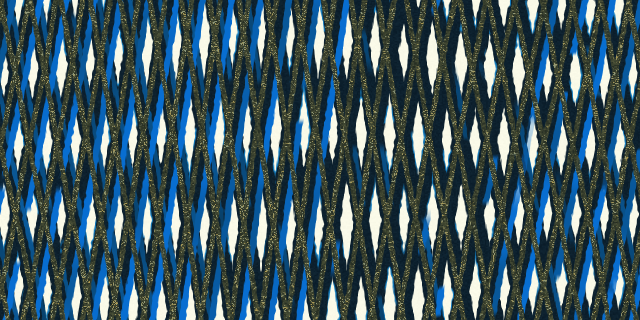
This pattern is drawn by a WebGL 2 fragment shader. Its source:

```glsl
#version 300 es
precision highp float;
// Hand-inked lattice: two slanted line families leave about 22 columns of cream
// lozenges in staggered rows on navy. Broken blue brush strokes follow the slants,
// and thin glittering gold lines cross on top.
uniform vec2 u_resolution;
out vec4 outColor;

float hash(vec2 p) {
  return fract(sin(dot(p, vec2(127.1, 311.7))) * 43758.5453);
}

float noise(vec2 p) {
  vec2 i = floor(p), f = fract(p);
  f = f * f * (3.0 - 2.0 * f);
  return mix(mix(hash(i), hash(i + vec2(1, 0)), f.x),
             mix(hash(i + vec2(0, 1)), hash(i + vec2(1, 1)), f.x), f.y);
}

// Coverage of a shape from its signed distance in lattice units
float cover(float d) {
  return clamp(0.5 - d * u_resolution.y / 13.0, 0.0, 1.0);
}

// One wavering line per unit of c, centred at fract(c) = 0.5
float stroke(float c, float along, float seed, float halfWidth, float rough) {
  float wobble = 0.12 * (noise(vec2(floor(c) * 3.7 + seed, along * 1.5)) - 0.5);
  return cover(abs(fract(c) - 0.5 + wobble) - halfWidth + rough);
}

// Where a brush stroke has paint, broken along its length
float painted(float id, float along, float seed, float density) {
  float n = noise(vec2(id * 5.3 + seed, along * 2.6 + seed));
  return smoothstep(-0.04, 0.04, density - n);
}

void main() {
  vec2 p = gl_FragCoord.xy / u_resolution.y;

  // Lattice coordinates, with rows that sag gently across the width
  float sag = 0.17 * (p.y - 0.43) * cos(3.14159 * (p.x - 0.83));
  float across = p.x * 11.195 + 0.37;
  float along = (p.y - 0.823 - sag) / 0.505;
  float rise = across - along;
  float fall = across + along;
  float rough = 0.06 * (noise(p * vec2(130.0, 70.0)) - 0.5);
  float grain = noise(p * 230.0);

  // Navy ground with paper grain
  vec3 color = vec3(0.035, 0.105, 0.155) + vec3(0.03, 0.045, 0.05) * grain;

  // Cream lozenges, each a little different, with a torn cyan fringe
  vec2 cell = floor(vec2(rise, fall));
  vec2 q = abs(fract(vec2(rise, fall)) - 0.5);
  float size = 0.205 + 0.06 * (hash(cell) - 0.5);
  float lozenge = max(q.x, q.y) - size + rough;
  float fringe = smoothstep(0.58, 0.72, noise(p * vec2(24.0, 14.0) + 8.0));
  color = mix(color, vec3(0.08, 0.48, 0.73), cover(lozenge - 0.045) * fringe);
  color = mix(color, vec3(0.99, 0.99, 0.92) - 0.02 * grain, cover(lozenge));

  // Thin deep-blue falling strokes, densest at the left
  float fallId = floor(fall + 0.3);
  float fallDensity = 0.25 + 0.5 * (1.0 - smoothstep(0.55, 0.95, p.x))
                    + 0.22 * smoothstep(1.55, 1.7, p.x);
  float deep = stroke(fall + 0.3, along, 31.0, 0.08, rough)
             * painted(fallId, along, 17.0, fallDensity);
  vec3 deepBlue = mix(vec3(0.03, 0.25, 0.41), vec3(0.04, 0.37, 0.64),
                      noise(vec2(fallId * 2.3, along * 3.0)));
  color = mix(color, deepBlue, deep * 0.95);

  // Broad bright-blue rising strokes, nearly absent right of the middle
  float riseId = floor(rise + 0.2);
  float riseDensity = riseId < 12.5 ? 0.8 : (riseId > 18.5 ? 0.66 : 0.16);
  float bright = stroke(rise + 0.2, along, 53.0, 0.11, rough)
               * painted(riseId, along, 41.0, riseDensity);
  vec3 brightBlue = mix(vec3(0.03, 0.34, 0.60), vec3(0.03, 0.43, 0.82),
                        smoothstep(0.1, 0.6, noise(vec2(riseId * 1.9, along * 2.0))));
  color = mix(color, brightBlue, bright);

  // Gold lines crossing over everything, flecked with glitter
  float gold = max(stroke(rise + 0.6, along, 3.0, 0.092, rough * 0.8),
                   stroke(fall + 0.6, along, 11.0, 0.092, rough * 0.8));
  float fleck = noise(p * 310.0 + 5.0);
  vec3 glitter = mix(vec3(0.72, 0.62, 0.30), vec3(0.56, 0.63, 0.55),
                     noise(p * 190.0 + 40.0));
  vec3 goldColor = mix(vec3(0.14, 0.17, 0.13), vec3(0.31, 0.33, 0.22), grain);
  goldColor = mix(goldColor, glitter, smoothstep(0.58, 0.92, fleck));
  color = mix(color, goldColor, gold * 0.96);

  outColor = vec4(color, 1.0);
}
```
